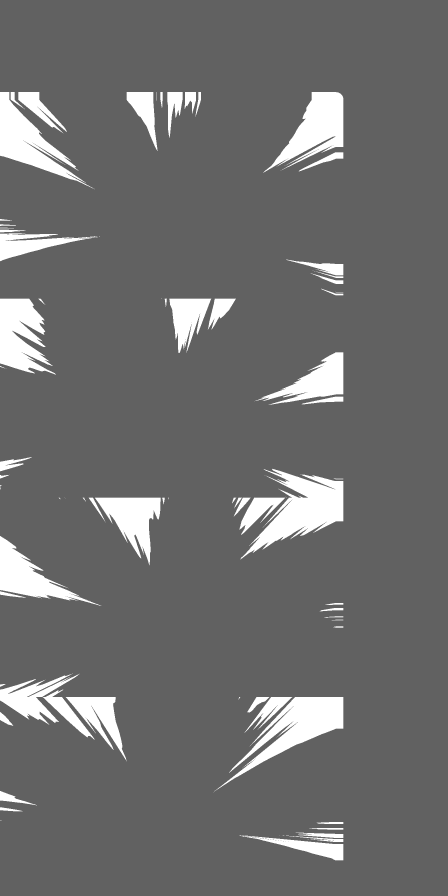
Give the GLSL for this pattern, as a WebGL 1 fragment shader.

```glsl
precision highp float;

// A column of four cells, each ringed by white speed-line spikes on flat grey.
// Spikes are lobes of a polar radius limit, frayed on one side by angular noise;
// phase, sway and lean change per row, and the outer rim repeats the cell edges.

uniform vec2 u_resolution;

const vec3 GREY = vec3(0.38);
const vec3 WHITE = vec3(1.0);
const vec2 CANVAS = vec2(1.0, 2.0);
const vec2 CELL = vec2(0.75, 4.0 / 9.0);
const float ROWS = 4.0;
const float RIM = 0.0165;
const vec2 FOCUS = vec2(0.5, 0.35);
const vec4 ROW_PHASE = vec4(20.0, 20.0, -9.0, 55.0);

float hash(float n, float seed) {
  return fract(sin(n * 12.9898 + seed * 78.233) * 43758.5453);
}

// Piecewise linear noise: its kinks become sharp streak tips.
float streakNoise(float x, float seed) {
  float i = floor(x);
  return mix(hash(i, seed), hash(i + 1.0, seed), x - i);
}

// Signed difference of two angles in degrees.
float angleBetween(float a, float b) {
  return mod(a - b + 180.0, 360.0) - 180.0;
}

// Radius beyond which one frayed spike is white.
float spikeRadius(float angle, float axis, float tip, float lean, float fray) {
  float upright = abs(sin(radians(axis)));
  float halfWidth = mix(18.0, 11.0, upright);
  float skew = 0.5 * lean * halfWidth;
  float offset = angleBetween(angle, axis) - skew;
  float side = offset < 0.0 ? -1.0 : 1.0;
  float slope = abs(offset) / (halfWidth - side * skew);
  float roughness = mix(0.04, 0.42, 0.5 - 0.5 * lean * side);
  return tip + (0.6 - tip) * slope + roughness * fray;
}

// One when a point of the cell, relative to the focus, lies in a spike.
float burst(vec2 q, float row) {
  float angle = degrees(atan(q.x, -q.y)) - 90.0;
  float odd = mod(row, 2.0);
  float lean = 1.0 - row * 2.0 / (ROWS - 1.0);
  float phase = dot(ROW_PHASE, vec4(equal(vec4(0.0, 1.0, 2.0, 3.0), vec4(row))));
  float sway = mix(18.0, 3.0, odd);
  float tipTurn = mix(0.4, 2.3, odd);

  // Coarse and fine streaks, squared to leave narrow dark cuts.
  float fray = 0.55 * streakNoise(angle * 0.6, row + 1.0)
             + 0.45 * streakNoise(angle * 1.7, row + 9.0);
  fray *= fray * 1.5;

  float limit = 10.0;
  for (int i = 0; i < 6; i++) {
    float n = float(i);
    float axis = phase + 60.0 * n + sway * cos(radians(60.0 * n));
    float tip = 0.29 + 0.11 * cos(radians(60.0 * (n - tipTurn)));
    tip += 0.14 * max(0.0, -sin(radians(axis)));
    limit = min(limit, spikeRadius(angle, axis, tip, lean, fray));
  }
  return step(limit, length(q));
}

// White coverage at a point in canvas widths.
float coverage(vec2 p) {
  vec2 panel = CELL * vec2(1.0, ROWS);
  float outside = length(max(p - panel, 0.0));
  vec2 grid = min(p, panel - 0.0005) / CELL;
  float row = ROWS - 1.0 - floor(grid.y);
  return burst(fract(grid) - FOCUS, row) * step(outside, RIM);
}

void main() {
  // Average a 3 by 3 grid of samples for smooth edges.
  float white = 0.0;
  for (int j = 0; j < 3; j++) {
    for (int i = 0; i < 3; i++) {
      vec2 shift = (vec2(float(i), float(j)) - 1.0) / 3.0;
      white += coverage((gl_FragCoord.xy + shift) / u_resolution * CANVAS);
    }
  }
  gl_FragColor = vec4(mix(GREY, WHITE, white / 9.0), 1.0);
}
```
